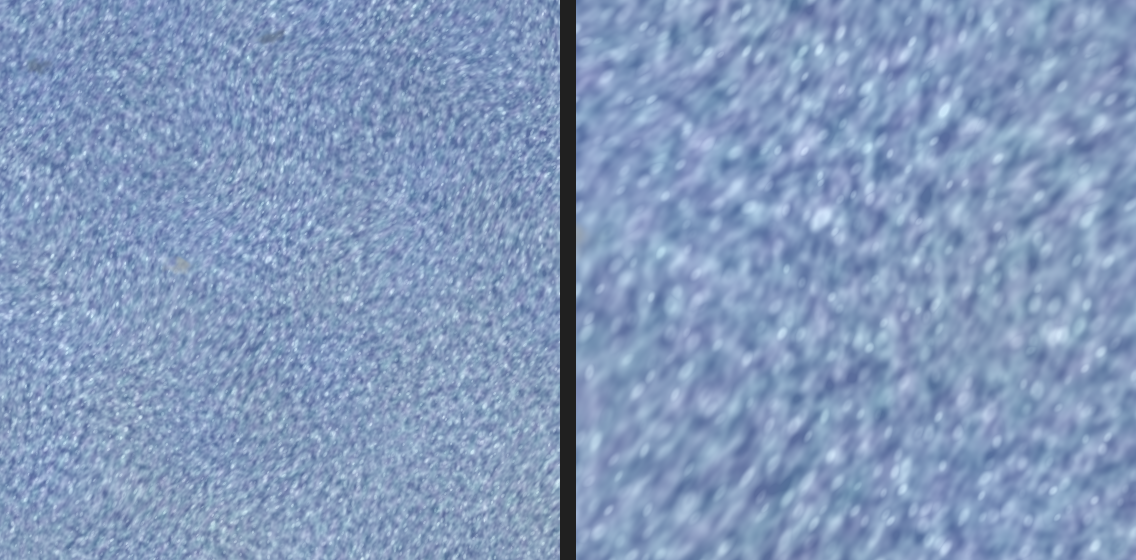
Left: the whole. Right: its middle third, enlarged.
This texture is drawn by a Shadertoy shader. Its source:

```glsl
// Fine blue glitter: soft, slanted grains of pale and dark blue.
// Stretched gradient noise forms the body, two layers of jittered ellipses
// add the bright flakes, and broad noise shifts tone, tint and contrast.

#define GRAIN_FREQ 92.0     // noise cells across the canvas
#define FLAKE_FREQ 84.0     // flake cells across the canvas
#define STRETCH 0.64        // frequency along the grain, relative to across
#define SLANT 1.02          // grain direction in radians
#define GRAIN_CONTRAST 0.86
#define FLAKE_GAIN 0.66
#define BASE_TONE 0.33
#define DARK_BLUE vec3(0.42, 0.51, 0.67)
#define PALE_BLUE vec3(0.73, 0.82, 0.91)
#define FLECK_DARK vec3(0.34, 0.40, 0.48)
#define FLECK_TAN vec3(0.66, 0.68, 0.66)

vec3 hash3(vec2 p) {
    vec3 q = fract(p.xyx * vec3(0.1031, 0.1030, 0.0973));
    q += dot(q, q.yxz + 33.33);
    return fract((q.xxy + q.yzz) * q.zyx);
}

mat2 rotation(float angle) {
    float c = cos(angle), s = sin(angle);
    return mat2(c, -s, s, c);
}

float corner(vec2 cell, vec2 offset, vec2 f) {
    return dot(hash3(cell + offset).xy * 2.0 - 1.0, f - offset);
}

// Gradient noise, centred on zero
float noise(vec2 p) {
    vec2 cell = floor(p), f = p - cell;
    vec2 w = f * f * f * (f * (f * 6.0 - 15.0) + 10.0);
    float low = mix(corner(cell, vec2(0, 0), f), corner(cell, vec2(1, 0), f), w.x);
    float high = mix(corner(cell, vec2(0, 1), f), corner(cell, vec2(1, 1), f), w.x);
    return mix(low, high, w.y);
}

// Scattered soft ellipses, long side along x, each with its own brightness
float flakes(vec2 p, float seed) {
    vec2 cell = floor(p);
    float glow = 0.0;
    for (int y = -1; y <= 1; y++)
    for (int x = -1; x <= 1; x++) {
        vec2 id = cell + vec2(x, y);
        vec3 place = hash3(id + seed);
        vec3 shape = hash3(id + seed + 57.0);
        vec2 d = rotation((shape.x - 0.5) * 1.3) * (p - id - place.xy);
        float radius = mix(0.24, 0.52, shape.y);
        float body = 1.0 - smoothstep(0.35, 1.15, length(d * vec2(0.9, 1.15)) / radius);
        glow = max(glow, body * place.z * place.z);
    }
    return glow;
}

// Rare ragged specks; x is the dark cover, y the tan cover
vec2 flecks(vec2 uv) {
    vec2 p = uv * 5.0, id = floor(p);
    vec3 h = hash3(id + 211.0);
    vec2 d = p - id - mix(vec2(0.3), vec2(0.7), h.xy);
    float edge = length(d * vec2(0.8, 1.5)) + 0.12 * noise(uv * 60.0);
    float cover = (1.0 - smoothstep(0.02, 0.13, edge)) * step(0.90, h.z);
    return cover * vec2(step(h.x, 0.5), step(0.5, h.x));
}

void mainImage(out vec4 fragColor, in vec2 fragCoord) {
    vec2 uv = fragCoord / iResolution.y;

    // Gently bend the slanted grain coordinates
    vec2 bend = vec2(noise(uv * 4.0 + 20.0), noise(uv * 4.0 + 50.0));
    vec2 p = rotation(SLANT) * (uv + 0.04 * bend) + 3.0;
    vec2 grainSpace = p * vec2(STRETCH, 1.0);

    // Fine body
    float body = noise(grainSpace * GRAIN_FREQ)
               + 0.6 * noise(grainSpace * GRAIN_FREQ * 1.9 + 31.0)
               + 0.35 * noise(grainSpace * GRAIN_FREQ * 0.45 + 77.0);

    // Bright flakes, common small ones and sparser large ones
    vec2 flakeSpace = p * vec2(STRETCH * 1.15, 1.0) * FLAKE_FREQ;
    float small = flakes(flakeSpace * 1.25, 11.0);
    float large = flakes(flakeSpace * 0.72, 83.0);
    float sparkle = 0.75 * small + 0.7 * large * large;

    // Broad changes of tone and contrast
    float mottle = noise(uv * 3.0 + 9.0) + 0.6 * noise(uv * 9.0 + 14.0);
    float contrast = 1.0 + 0.4 * noise(uv * 5.0 + 40.0);
    float tone = BASE_TONE + 0.16 * mottle + 0.10 * (0.5 - uv.y)
               + contrast * (GRAIN_CONTRAST * body + FLAKE_GAIN * (sparkle - 0.12));
    vec3 color = mix(DARK_BLUE, PALE_BLUE, clamp(tone, -0.25, 1.25));

    // Bluer above, greyer below right, with faint violet and cyan grains
    float blueness = 0.7 * (uv.y - 0.5) - 0.4 * (uv.x - 0.5) + noise(uv * 6.0 + 60.0);
    color += blueness * vec3(-0.010, -0.004, 0.030);
    color += noise(grainSpace * 60.0 + 120.0) * vec3(0.045, -0.025, 0.015);

    vec2 fleck = flecks(uv);
    color = mix(color, FLECK_DARK, 0.55 * fleck.x);
    color = mix(color, FLECK_TAN, 0.6 * fleck.y);
    fragColor = vec4(clamp(color, 0.0, 1.0), 1.0);
}
```
